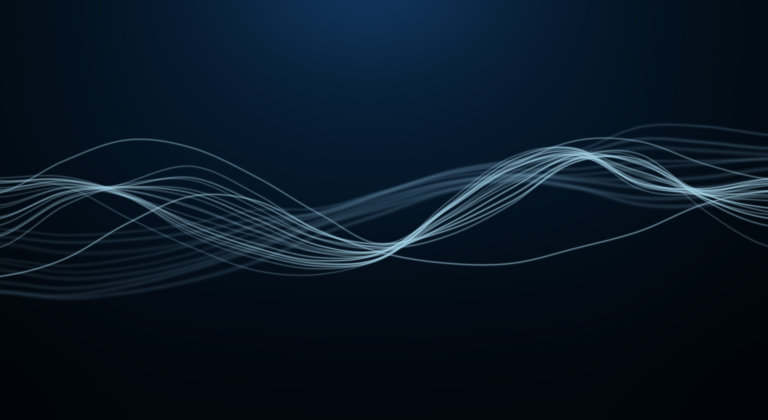
Write a WebGL 2 fragment shader that draws this background.

```glsl
#version 300 es
precision highp float;
// Fine luminous strands weaving in waves across a dark blue backdrop with a glow from above.

uniform vec2 u_resolution;
out vec4 fragColor;

const int KEYS = 13;
const int FRONT_STRANDS = 15;
const int BACK_STRANDS = 9;
const float FRONT_WIDTH = 0.0013;
const float BACK_WIDTH = 0.0032;
const float FRONT_OPACITY = 0.72;
const float BACK_OPACITY = 0.25;
const float FRONT_WOBBLE = 0.006;
const float BACK_WOBBLE = 0.010;
const float SLOPE_STEP = 0.002;

const vec3 FLOOR_COLOR = vec3(0.004, 0.026, 0.050);
const vec3 WALL_COLOR = vec3(0.010, 0.062, 0.112);
const vec3 HAZE_COLOR = vec3(0.022, 0.072, 0.125);
const vec3 LAMP_COLOR = vec3(0.030, 0.062, 0.105);
const vec3 STRAND_COLOR = vec3(0.64, 0.82, 0.90);
const vec3 BLUR_COLOR = vec3(0.38, 0.54, 0.65);
const vec2 LAMP_POS = vec2(0.48, 1.03);

// Bundle keys, evenly spaced in x: centre height, signed spread, brightness.
const vec3 FRONT[KEYS] = vec3[KEYS](
    vec3(.498, .081, .60), vec3(.545, .031, .65), vec3(.545, -.019, .70),
    vec3(.517, -.081, .60), vec3(.462, -.074, .65), vec3(.409, -.043, .85),
    vec3(.404, -.012, 1.0), vec3(.478, .038, .90), vec3(.565, .055, .85),
    vec3(.629, .012, 1.0), vec3(.593, -.040, .80), vec3(.538, .008, 1.0),
    vec3(.522, .055, .80));
const vec3 BACK[KEYS] = vec3[KEYS](
    vec3(.373, .077, .55), vec3(.359, .072, .60), vec3(.373, .065, .65),
    vec3(.402, .060, .70), vec3(.443, .057, .75), vec3(.478, .033, .85),
    vec3(.522, .033, 1.0), vec3(.565, .029, 1.0), vec3(.589, .024, 1.0),
    vec3(.593, .043, .90), vec3(.603, .086, .90), vec3(.605, .084, 1.0),
    vec3(.612, .060, 1.0));
// Heights of three strands that stray from the bundle.
const vec3 STRAY[KEYS] = vec3[KEYS](
    vec3(.541, .342, .569), vec3(.617, .383, .557), vec3(.667, .469, .481),
    vec3(.648, .533, .411), vec3(.579, .522, .356), vec3(.490, .450, .347),
    vec3(.419, .397, .388), vec3(.502, .373, .488), vec3(.603, .373, .589),
    vec3(.665, .409, .634), vec3(.663, .450, .622), vec3(.610, .514, .500),
    vec3(.574, .545, .414));
const vec3 STRAY_OPACITY = vec3(0.50, 0.62, 0.26);

float hash(float n) {
    return fract(sin(n * 127.1) * 43758.5453);
}

// Catmull-Rom curve through the keys, x from 0 to 1.
vec3 spline(vec3 keys[KEYS], float x) {
    float position = x * float(KEYS - 1);
    int i = clamp(int(floor(position)), 0, KEYS - 2);
    float t = position - float(i);
    vec3 a = keys[max(i - 1, 0)], b = keys[i];
    vec3 c = keys[i + 1], d = keys[min(i + 2, KEYS - 1)];
    return b + 0.5 * t * (c - a + t * (2.0 * a - 5.0 * b + 4.0 * c - d
        + t * (3.0 * (b - c) + d - a)));
}

// Soft line whose energy stays constant as the pixel size changes.
float strand(float offset, float slope, float width) {
    float pixel = 0.45 / u_resolution.y;
    float sigma = sqrt(width * width + pixel * pixel);
    float dist = offset * inversesqrt(1.0 + slope * slope);
    return width / sigma * exp(-0.5 * dist * dist / (sigma * sigma));
}

vec3 backdrop(vec2 uv) {
    vec2 p = uv - LAMP_POS;
    vec2 wide = p / vec2(0.31, 0.52), core = p / vec2(0.17, 0.17);
    vec3 color = mix(FLOOR_COLOR, WALL_COLOR, smoothstep(0.0, 0.75, uv.y));
    color *= 1.0 - 0.35 * smoothstep(0.25, 0.55, abs(p.x));
    return color + HAZE_COLOR * exp(-dot(wide, wide)) + LAMP_COLOR * exp(-dot(core, core));
}

void main() {
    vec2 uv = gl_FragCoord.xy / u_resolution;
    float aspect = u_resolution.x / u_resolution.y;
    float slopeScale = 1.0 / (SLOPE_STEP * aspect);
    vec3 color = backdrop(uv);

    // Blurred strands behind
    vec3 path = spline(BACK, uv.x);
    vec3 slope = (spline(BACK, uv.x + SLOPE_STEP) - path) * slopeScale;
    for (int i = 0; i < BACK_STRANDS; i++) {
        float n = float(i);
        float s = 1.0 - 2.0 * n / float(BACK_STRANDS - 1);
        float wobble = BACK_WOBBLE * sin(uv.x * (7.0 + 7.0 * hash(n + 3.0)) + 6.283 * hash(n + 9.0));
        float y = path.x + s * path.y + wobble;
        float width = BACK_WIDTH * mix(0.6, 1.3, hash(n + 21.0));
        float a = strand(uv.y - y, slope.x + s * slope.y, width);
        color = mix(color, BLUR_COLOR, a * BACK_OPACITY * path.z * mix(0.6, 1.4, hash(n + 33.0)));
    }

    // Sharp bundle in front, denser on one side
    path = spline(FRONT, uv.x);
    slope = (spline(FRONT, uv.x + SLOPE_STEP) - path) * slopeScale;
    for (int i = 0; i < FRONT_STRANDS; i++) {
        float n = float(i);
        float s = 1.0 - 2.0 * pow(n / float(FRONT_STRANDS - 1), 1.35);
        float wobble = FRONT_WOBBLE * sin(uv.x * (8.0 + 8.0 * hash(n + 51.0)) + 6.283 * hash(n + 67.0));
        float a = strand(uv.y - path.x - s * path.y - wobble, slope.x + s * slope.y, FRONT_WIDTH);
        color = mix(color, STRAND_COLOR, a * FRONT_OPACITY * path.z * mix(0.5, 1.2, hash(n + 83.0)));
    }

    // Stray strands
    path = spline(STRAY, uv.x);
    slope = (spline(STRAY, uv.x + SLOPE_STEP) - path) * slopeScale;
    for (int i = 0; i < 3; i++) {
        float a = strand(uv.y - path[i], slope[i], FRONT_WIDTH);
        color = mix(color, STRAND_COLOR, a * STRAY_OPACITY[i]);
    }
    fragColor = vec4(color, 1.0);
}
```
